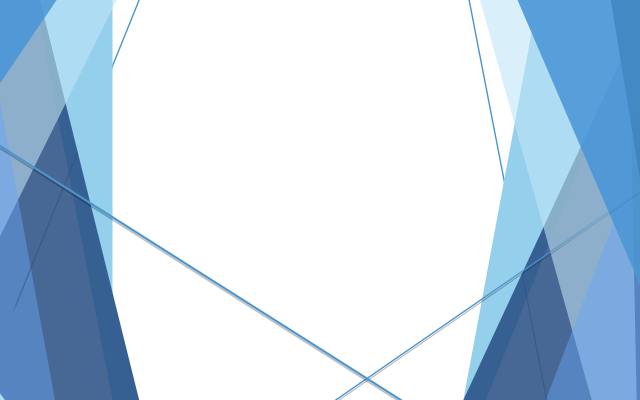
Give the GLSL for this background, as a Shadertoy shader.

```glsl
// Translucent blue angular facets on both sides of a white field, crossed by fine slanted lines.
#define WHITE      vec3(1.0)
#define SKY        vec3(0.580, 0.812, 0.925)
#define PALE       vec3(0.682, 0.863, 0.949)
#define NAVY       vec3(0.212, 0.373, 0.573)
#define SLATE      vec3(0.280, 0.405, 0.584)
#define PERIWINKLE vec3(0.333, 0.518, 0.757)
#define MIST       vec3(0.555, 0.688, 0.798)
#define LAVENDER   vec3(0.486, 0.667, 0.878)
#define AZURE      vec3(0.340, 0.625, 0.855)
#define LINE_BLUE  vec3(0.290, 0.580, 0.810)
#define THIN       0.0035
#define THICK      0.0052

// An edge is stored as (x at the top, x at the bottom), in canvas widths.
// Signed distance to it in canvas heights, positive on its right.
float edgeDistance(vec2 uv, vec2 edge) {
    float aspect = iResolution.x / iResolution.y;
    float slope = (edge.x - edge.y) * aspect;
    return (uv.x - mix(edge.y, edge.x, uv.y)) * aspect / sqrt(1.0 + slope * slope);
}

// Smooth coverage of one side: +1 is right, -1 is left.
float halfPlane(vec2 uv, vec2 edge, float side) {
    return clamp(0.5 + side * edgeDistance(uv, edge) * iResolution.y, 0.0, 1.0);
}

float stroke(vec2 uv, vec2 edge, float width) {
    float d = abs(edgeDistance(uv, edge));
    return clamp(0.5 + (0.5 * width - d) * iResolution.y, 0.0, 1.0);
}

// Overlapping facets that open toward one side of the canvas.
vec3 paintFan(vec3 color, vec2 uv, float side, vec2 skyEdge, vec2 navyEdge, vec2 slateEdge,
              vec2 outerEdge, vec2 veilEdge, vec2 capEdge, vec2 thinLine) {
    float sky = halfPlane(uv, skyEdge, side);
    float navy = halfPlane(uv, navyEdge, side);
    float slate = halfPlane(uv, slateEdge, side);
    float outer = halfPlane(uv, outerEdge, side);
    float veil = halfPlane(uv, veilEdge, side);
    float cap = halfPlane(uv, capEdge, side);
    float thin = stroke(uv, thinLine, THIN);

    // Bare facets, with the thin line showing faintly through the dark ones
    vec3 bare = mix(color, LINE_BLUE, thin);
    bare = mix(bare, SKY, sky);
    bare = mix(bare, mix(NAVY, SLATE, slate), navy);
    bare = mix(bare, PERIWINKLE, outer);
    bare = mix(bare, NAVY * 0.85, 0.5 * thin * navy * smoothstep(0.21, 0.25, uv.y + 0.25 * step(0.0, side)));

    // Facets seen through the pale veil
    vec3 veiled = mix(vec3(0.851, 0.937, 0.976), PALE, sky);
    veiled = mix(veiled, mix(MIST * vec3(0.97, 0.99, 0.98), MIST, slate), navy);
    veiled = mix(veiled, LAVENDER, outer);

    vec3 capColor = mix(AZURE, AZURE * vec3(0.93, 0.96, 0.98), navy);
    return mix(mix(bare, veiled, veil), capColor, cap);
}

// Crossing line with a soft shadow just below it.
vec3 paintCrossing(vec3 color, vec2 uv, vec2 edge, float width, float opacity) {
    float shadowDistance = abs(edgeDistance(uv + vec2(0.0, 0.006), edge));
    float shadow = 1.0 - smoothstep(0.0, 0.8 * width, shadowDistance);
    color = mix(color, color * 0.55, 0.6 * shadow * opacity);
    return mix(color, LINE_BLUE, stroke(uv, edge, width) * opacity);
}

void mainImage(out vec4 fragColor, in vec2 fragCoord) {
    vec2 uv = fragCoord / iResolution.xy;
    vec3 color = WHITE;

    // Left fan and its small pale corner
    color = paintFan(color, uv, -1.0, vec2(0.1758), vec2(0.0625, 0.2174), vec2(0.0547, 0.1758),
                     vec2(-0.0286, 0.0859), vec2(0.1823, -0.1263), vec2(0.0885, -0.336),
                     vec2(0.2174, -0.035));
    color = mix(color, PALE, halfPlane(uv, vec2(-0.461, 0.0078), -1.0));

    // Right fan
    vec2 rightCap = vec2(0.8086, 1.0773);
    color = paintFan(color, uv, 1.0, vec2(0.840, 0.724), vec2(1.0138, 0.724), vec2(1.0113, 0.7591),
                     vec2(1.091, 0.8529), vec2(0.75, 0.9245), rightCap,
                     vec2(0.733, 0.8542));

    // Darker slivers along the right border
    float cap = halfPlane(uv, rightCap, 1.0);
    float sliver = halfPlane(uv, vec2(0.9818, 0.9948), 1.0);
    color = mix(color, PERIWINKLE, sliver * (1.0 - cap));
    color = mix(color, vec3(0.263, 0.537, 0.770), cap * halfPlane(uv, vec2(0.9544, 1.056), 1.0));
    color *= 1.0 - 0.04 * sliver * cap * (1.0 - smoothstep(0.55, 0.75, uv.y));

    // Long crossing lines, the right one fading into its fan
    float fade = mix(1.0, 0.3, smoothstep(0.75, 1.0, uv.x));
    color = paintCrossing(color, uv, vec2(1.4299, 0.5247), THIN, fade);
    color = paintCrossing(color, uv, vec2(-0.3594, 0.6263), THICK, 1.0);

    fragColor = vec4(color, 1.0);
}
```
